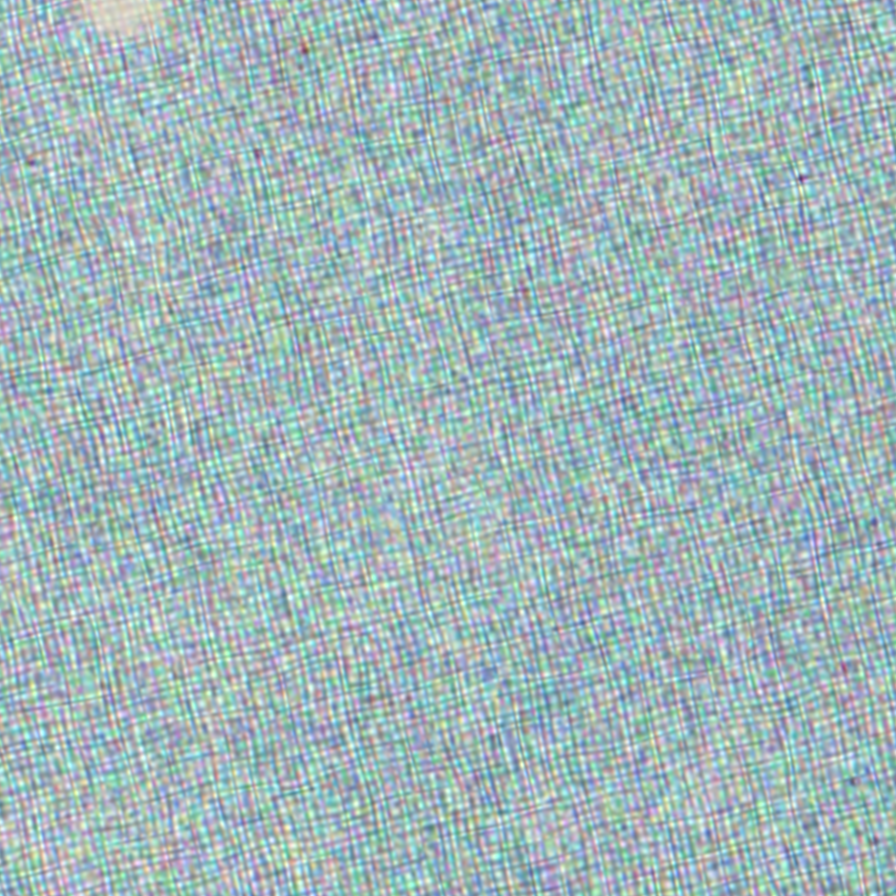
This texture is drawn by a Shadertoy shader. Its source:

```glsl
const float TAU = 6.2831853;
const vec3 CLOTH_BLUE = vec3(0.628, 0.716, 0.726);
const vec3 STAIN_CREAM = vec3(0.88, 0.85, 0.77);
const vec3 SPECK_MAROON = vec3(0.45, 0.36, 0.44);
const vec3 SHADE_TINT = vec3(1.3, 0.9, 0.65);
const vec3 FRINGE_PHASE = vec3(0.75, 0.0, -0.65);

const float WEAVE_ANGLE = 0.23;
const vec2 THREAD_COUNT = vec2(100.0, 96.0);
const float WEAVE_CONTRAST = 0.112;
const float THREAD_WOBBLE = 0.14;
const float THREAD_JITTER = 0.55;
const vec2 GRAIN_COUNT = vec2(158.0, 108.0);
const vec3 COLOUR_GRAIN = vec3(0.30, 0.27, 0.23);
const float LIGHT_GRAIN = 0.15;
const float SHADE_CONTRAST = 0.014;
const float SPECK_COUNT = 13.0;
const float SPECK_SHARE = 0.07;
const vec2 STAIN_CENTRE = vec2(0.135, 0.99);
const vec2 STAIN_SIZE = vec2(0.058, 0.036);

vec3 hash3(vec2 p) {
    vec3 q = fract(p.xyx * vec3(0.1031, 0.1030, 0.0973));
    q += dot(q, q.yxz + 33.33);
    return fract((q.xxy + q.yzz) * q.zyx);
}

// Smooth noise, independent in each channel, centred on zero
vec3 grain(vec2 p) {
    vec2 cell = floor(p);
    vec2 f = fract(p);
    f = f * f * (3.0 - 2.0 * f);
    vec3 low = mix(hash3(cell), hash3(cell + vec2(1.0, 0.0)), f.x);
    vec3 high = mix(hash3(cell + vec2(0.0, 1.0)), hash3(cell + 1.0), f.x);
    return mix(low, high, f.y) - 0.5;
}

// Broad uneven fading from layered sines
float fading(vec2 p) {
    float sum = 0.0;
    float weight = 1.0;
    for (int i = 0; i < 4; i++) {
        vec2 bend = sin(p.yx * 1.7 + float(i) * 2.1);
        sum += weight * sin(p.x + bend.x) * sin(p.y + bend.y);
        p = mat2(0.8, 0.6, -0.6, 0.8) * p * 1.9 + 1.3;
        weight *= 0.75;
    }
    return sum;
}

// Turn canvas coordinates into the directions of the threads
vec2 toCloth(vec2 p) {
    float c = cos(WEAVE_ANGLE);
    float s = sin(WEAVE_ANGLE);
    return mat2(c, -s, s, c) * p;
}

// Crossed uneven threads, with a small colour fringe
vec3 weave(vec2 cloth) {
    vec2 thread = cloth * THREAD_COUNT;
    thread += THREAD_WOBBLE * sin(thread.yx * 0.37 + 2.0 * sin(thread * 0.11));
    vec3 warpNoise = grain(thread * vec2(0.9, 0.2) + 40.0);
    vec3 weftNoise = grain(thread * vec2(0.2, 0.9) + 170.0);
    vec2 strength = 1.0 + 1.3 * vec2(warpNoise.x, weftNoise.x);
    thread += THREAD_JITTER * vec2(warpNoise.y, weftNoise.y);
    vec3 warp = cos(TAU * thread.x + FRINGE_PHASE);
    vec3 weft = cos(TAU * thread.y - FRINGE_PHASE * 0.4);
    return 0.62 * warp * strength.x + 0.46 * weft * strength.y + 0.2 * warp * weft;
}

// Rare dark flecks, one at most in each cell
float specks(vec2 p) {
    vec2 cell = floor(p * SPECK_COUNT);
    vec3 seed = hash3(cell + 19.0);
    vec2 centre = 0.2 + 0.6 * seed.xy;
    float dist = length(fract(p * SPECK_COUNT) - centre);
    return step(seed.z, SPECK_SHARE) * (1.0 - smoothstep(0.02, 0.11, dist));
}

void mainImage(out vec4 fragColor, in vec2 fragCoord) {
    vec2 uv = fragCoord / iResolution.y;
    vec2 cloth = toCloth(uv);

    // Faded cloth, slightly lighter toward the left
    float shade = fading(uv * 9.0) + 1.6 * (0.5 - uv.x);
    vec3 colour = CLOTH_BLUE + SHADE_CONTRAST * shade * SHADE_TINT;

    // Pale stain and dark flecks
    vec2 stainOffset = (uv - STAIN_CENTRE) / STAIN_SIZE;
    float stain = 1.0 - smoothstep(0.3, 1.3, length(stainOffset) + 0.15 * fading(uv * 50.0));
    colour = mix(colour, STAIN_CREAM, 0.85 * stain);
    colour = mix(colour, SPECK_MAROON, 0.65 * specks(uv));

    // Threads, with grain drawn out along the warp
    vec3 relief = WEAVE_CONTRAST * weave(cloth);
    relief += COLOUR_GRAIN * grain(cloth * GRAIN_COUNT + 300.0);
    relief += LIGHT_GRAIN * grain(uv * GRAIN_COUNT.x + 211.0).x;
    colour += relief * (1.0 - 0.7 * stain);

    fragColor = vec4(clamp(colour, 0.0, 1.0), 1.0);
}
```
